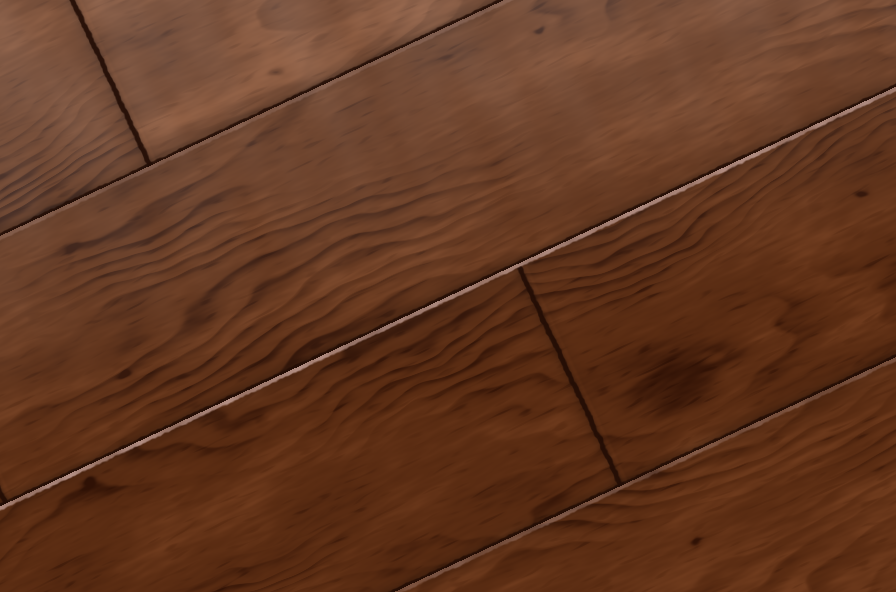
This texture is drawn by a Shadertoy shader. Its source:

```glsl
// Dark walnut floor boards laid on a diagonal, with staggered butt joints.
// Grain is the contour bands of a warped gradient noise, stretched along each
// board; bevels, worn seams and a cool sheen from the upper left go on top.

const float ANGLE = 0.438;          // board direction, radians
const float BOARD_WIDTH = 0.4135;   // all lengths in canvas heights
const float BOARD_LENGTH = 1.8;
const float SEAM_OFFSET = 0.131;
const vec3 STAGGER = vec3(0.073, -0.2457, 0.708); // joint = x + y*row + z*row^2
const float GLINT_WIDTH = 0.0065;
const float GROOVE_WIDTH = 0.0045;
const float JOINT_WIDTH = 0.0042;
const float RINGS = 25.0;           // growth rings per canvas height
const vec3 DARK_WOOD = vec3(0.19, 0.07, 0.02);
const vec3 MID_WOOD = vec3(0.35, 0.17, 0.07);
const vec3 PALE_WOOD = vec3(0.47, 0.255, 0.13);
const vec3 GROOVE = vec3(0.13, 0.045, 0.015);
const vec3 GLINT = vec3(0.72, 0.58, 0.54);
const vec3 SHEEN = vec3(0.125, 0.15, 0.17);

vec2 hash2(vec2 p) {
    vec3 h = fract(p.xyx * vec3(0.1031, 0.1030, 0.0973));
    h += dot(h, h.yzx + 33.33);
    return fract((h.xx + h.yz) * h.zy);
}

float cornerSlope(vec2 cell, vec2 corner, vec2 f) {
    float a = 6.2832 * hash2(cell + corner).x;
    return dot(vec2(cos(a), sin(a)), f - corner);
}

// Gradient noise, roughly -1 to 1
float noise(vec2 p) {
    vec2 i = floor(p), f = p - i;
    vec2 s = f * f * f * (f * (f * 6.0 - 15.0) + 10.0);
    vec2 e = vec2(1.0, 0.0);
    float low = mix(cornerSlope(i, e.yy, f), cornerSlope(i, e.xy, f), s.x);
    float high = mix(cornerSlope(i, e.yx, f), cornerSlope(i, e.xx, f), s.x);
    return 1.4 * mix(low, high, s.y);
}

float fbm(vec2 p) {
    float sum = 0.0, amp = 0.55;
    for (int i = 0; i < 4; i++) {
        sum += amp * noise(p);
        p = p * 2.03 + 17.3;
        amp *= 0.5;
    }
    return sum;
}

// Solid up to the given width, with a soft edge
float band(float d, float width, float soft) {
    return 1.0 - smoothstep(width - soft, width + soft, d);
}

// Small dark knots, in a few cells of a jittered grid
float knots(vec2 q) {
    vec2 g = q * vec2(2.6, 4.8);
    vec2 cell = floor(g), rnd = hash2(cell + 71.0);
    vec2 d = (g - cell - mix(vec2(0.25), vec2(0.75), rnd)) / vec2(2.6, 4.8);
    d.y += 0.006 * noise(q * 45.0);
    float r = length(d * vec2(0.7, 1.2));
    return step(0.6, hash2(cell + 13.0).y) * exp(-r * r / 0.00006);
}

// Wood brightness, 0 dark to 1 pale; q runs along and across the grain
float woodTone(vec2 q, float curl) {
    vec2 w = q;
    w.y += mix(0.025, 0.06, curl) * fbm(q * vec2(2.4, 4.0));
    float field = w.y * RINGS + mix(3.2, 5.5, curl) * noise(w * vec2(1.5, 4.3))
                + 0.35 * noise(q * vec2(9.0, 24.0));
    float phase = fract(field);
    float ring = smoothstep(0.25, 0.86, phase) * (1.0 - smoothstep(0.86, 1.0, phase));
    float patches = smoothstep(-0.45, 0.5, noise(w * vec2(1.4, 6.0) + 9.0));
    float clouds = fbm(w * mix(vec2(1.6, 9.0), vec2(3.6, 8.0), curl) + 31.0);
    float fibre = noise(q * vec2(9.0, 85.0)) + 0.8 * noise(q * vec2(28.0, 150.0));
    float pores = smoothstep(0.3, 0.75, noise(q * vec2(22.0, 125.0) + 5.0));
    return 0.58 + mix(0.30, 0.42, curl) * clouds - mix(0.42, 0.26, curl) * ring * patches
         + 0.085 * fibre - 0.13 * pores - 0.6 * knots(q);
}

void mainImage(out vec4 fragColor, in vec2 fragCoord) {
    vec2 p = fragCoord / iResolution.y;
    float px = 1.0 / iResolution.y;
    float c = cos(ANGLE), s = sin(ANGLE);
    vec2 b = vec2(c * p.x + s * p.y, c * p.y - s * p.x); // along, across

    // Board layout
    float row = floor((b.y - SEAM_OFFSET) / BOARD_WIDTH);
    float below = b.y - SEAM_OFFSET - row * BOARD_WIDTH;
    float above = BOARD_WIDTH - below;
    float along = b.x - dot(STAGGER, vec3(1.0, row, row * row));
    float board = floor(along / BOARD_LENGTH);
    float toJoint = along - BOARD_LENGTH * floor(along / BOARD_LENGTH + 0.5);
    vec2 seed = hash2(vec2(row, board) + 40.0);

    // Wood, with its own grain on each board
    float curl = mix(0.1, 0.6, mod(row, 2.0)) + 0.3 * seed.x;
    vec2 q = b + floor(seed * 60.0) + vec2(0.0, 0.05 * b.x * (seed.y - 0.5));
    float tone = clamp(woodTone(q, curl) + 0.14 * (seed.y - 0.5), 0.0, 1.0);
    vec3 col = mix(DARK_WOOD, MID_WOOD, smoothstep(0.0, 0.5, tone));
    col = mix(col, PALE_WOOD, smoothstep(0.45, 0.95, tone));

    // Cool sheen, with faint ripples across the boards
    float sheen = smoothstep(0.12, 0.85, p.y - 0.25 * p.x);
    float ripple = noise(b * vec2(10.0, 3.0)) + 0.5 * noise(b * vec2(23.0, 7.0));
    col += SHEEN * sheen * (1.0 + 0.22 * ripple);

    // Bevel shade and dark groove on the lower edge of each board
    float wear = noise(b * vec2(38.0, 9.0));
    float rough = 0.0012 * noise(b * 130.0);
    col *= 1.0 - 0.38 * exp(-below / 0.009) - 0.15 * exp(-above / 0.02);
    float groove = band(below + rough, GROOVE_WIDTH + 0.001 * wear, px);
    col = mix(col, GROOVE, 0.85 * groove);

    // Bright glint on the upper edge, strongest near the middle of the floor
    float lit = 0.3 + 0.65 * exp(-pow((b.y - 0.08) / 0.28, 2.0));
    lit *= 0.85 + 0.25 * noise(b * vec2(14.0, 2.0)) + 0.15 * wear;
    float glint = band(above + rough, GLINT_WIDTH + 0.0012 * wear, 1.2 * px);
    col = mix(col, GLINT, clamp(lit, 0.0, 1.0) * glint);

    // Butt joints: ragged dark line with one worn, paler side
    float ragged = 0.002 * noise(b * vec2(20.0, 55.0)) + rough;
    float inBoard = 1.0 - glint;
    col += 0.07 * PALE_WOOD * band(abs(toJoint - 0.009), 0.004, 0.003) * inBoard;
    col *= 1.0 - 0.3 * exp(-abs(toJoint) / 0.008) * inBoard;
    col = mix(col, GROOVE, 0.88 * band(abs(toJoint + ragged), JOINT_WIDTH, px) * inBoard);

    fragColor = vec4(clamp(col, 0.0, 1.0), 1.0);
}
```
